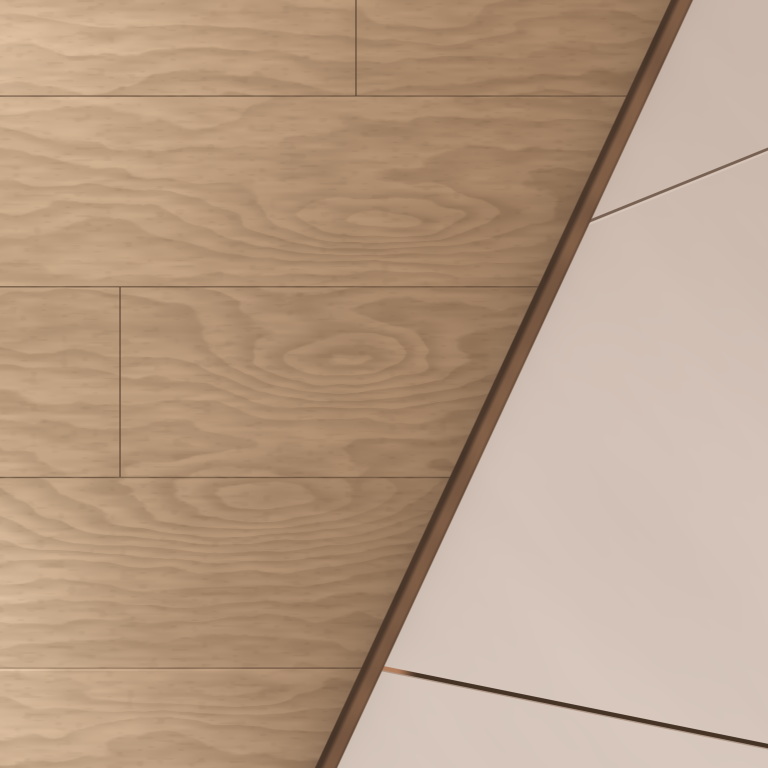
This texture is drawn by a Shadertoy shader. Its source:

```glsl
// Oak planks meet pale stone tiles along a slanted bronze trim strip.
// Plank grain is the contour lines of a noisy height field with soft bumps;
// trim, seams and grout are signed distances smoothed by the pixel size.

const float ROW_HEIGHT = 0.2483;
const float ROW_START = 0.1300;

float hash(vec2 p) {
    vec3 q = fract(p.xyx * 0.1031);
    q += dot(q, q.yzx + 33.33);
    return fract((q.x + q.y) * q.z);
}

float noise(vec2 p) {
    vec2 cell = floor(p), f = fract(p);
    f = f * f * (3.0 - 2.0 * f);
    return mix(mix(hash(cell), hash(cell + vec2(1, 0)), f.x),
               mix(hash(cell + vec2(0, 1)), hash(cell + vec2(1, 1)), f.x), f.y);
}

float fbm(vec2 p) {
    float sum = 0.0, gain = 0.5;
    for (int i = 0; i < 4; i++) {
        sum += gain * noise(p);
        p = p * 2.03 + 17.3;
        gain *= 0.5;
    }
    return sum;
}

// Coverage of a thin line at distance d with the given half width
float stroke(float d, float halfWidth, float px) {
    return 1.0 - smoothstep(halfWidth - px * 0.7, halfWidth + px * 0.7, abs(d));
}

// Signed distance to the infinite line through a and b, positive above it
float lineDistance(vec2 p, vec2 a, vec2 b) {
    vec2 dir = normalize(b - a);
    return dot(p - a, vec2(-dir.y, dir.x));
}

float bump(vec2 p, vec2 centre, vec2 radius) {
    vec2 q = (p - centre) / radius;
    return exp(-dot(q, q));
}

// Grain darkness around zero: growth rings, fine fibres and short pores
float woodGrain(vec2 p, float row) {
    vec2 seed = vec2(row * 13.7 + 40.0, row * 7.1 + 60.0);
    float height = p.y * 20.0 + 2.6 * fbm(p * vec2(3.5, 11.0) + seed);
    height += 0.35 * fbm(p * vec2(22.0, 50.0) + seed);
    height += 3.2 * bump(p, vec2(0.49, 0.705), vec2(0.17, 0.045));
    height += 2.8 * bump(p, vec2(0.46, 0.525), vec2(0.15, 0.050));
    height += 3.5 * bump(p, vec2(0.34, 0.345), vec2(0.22, 0.060));
    height += 1.8 * bump(p, vec2(0.22, 0.095), vec2(0.15, 0.030));
    float ring = fract(height * 1.5);
    float rings = smoothstep(0.15, 0.85, ring) * (1.0 - smoothstep(0.85, 1.0, ring));
    float fibres = noise(p * vec2(28.0, 190.0) + seed) - 0.5;
    float pores = smoothstep(0.65, 0.95, noise(p * vec2(75.0, 260.0) + seed));
    float patches = fbm(p * vec2(4.0, 22.0) + seed) - 0.47;
    float strength = 0.55 + 0.75 * noise(p * vec2(4.0, 9.0) + seed);
    return (rings - 0.38) * 0.075 * strength + fibres * 0.065 + pores * 0.035 + patches * 0.10;
}

vec3 woodColor(vec2 p, float trimDistance, float px) {
    float rowPos = (p.y - ROW_START) / ROW_HEIGHT;
    float row = floor(rowPos);

    // Light falls off from the left towards the trim
    float across = p.x - 0.22 * p.y;
    vec3 color = mix(vec3(0.755, 0.635, 0.510), vec3(0.625, 0.495, 0.380),
                     smoothstep(-0.18, 0.58, across));
    float glow = bump(p, vec2(-0.04, 0.20), vec2(0.16, 0.17))
               + bump(p, vec2(-0.04, 0.93), vec2(0.20, 0.13))
               + 0.6 * bump(p, vec2(0.12, 0.0), vec2(0.28, 0.13));
    color += glow * vec3(0.085, 0.090, 0.095);
    color *= 0.985 + 0.03 * hash(vec2(row + 9.0, 3.0));
    color *= 1.0 - woodGrain(p, row) * vec3(0.9, 1.05, 1.2);

    // Seams between rows, and the butt joints of alternate rows
    float seamDistance = (fract(rowPos + 0.5) - 0.5) * ROW_HEIGHT;
    float seam = stroke(seamDistance, 0.0009, px) * (0.7 + 0.3 * noise(p * vec2(90.0, 3.0)));
    float lit = step(rowPos, 0.5) * (1.0 - smoothstep(0.05, 0.42, p.x));
    color = mix(color, vec3(0.37, 0.28, 0.21), seam * mix(0.8, 0.35, lit));
    color += 0.07 * lit * stroke(seamDistance + 0.0025, 0.0010, px);
    float jointX = row > 2.0 ? 0.4635 : 0.1563;
    float hasJoint = step(0.5, mod(row, 2.0)) * step(0.5, row);
    color = mix(color, vec3(0.35, 0.26, 0.20), 0.75 * hasJoint * stroke(p.x - jointX, 0.0010, px));

    // Contact shade beside the trim
    return color * (1.0 - 0.13 * exp((trimDistance + 0.026) / 0.035));
}

vec3 tileColor(vec2 p, float trimDistance, float px) {
    vec3 color = mix(vec3(0.835, 0.773, 0.732), vec3(0.797, 0.722, 0.677),
                     smoothstep(0.05, 1.0, p.y));
    vec2 veinPos = vec2(p.x * 0.75 + p.y * 0.65, p.y * 0.75 - p.x * 0.65);
    color += 0.035 * (fbm(veinPos * vec2(11.0, 2.5) + 5.0) - 0.47);
    color *= 1.0 - 0.035 * exp(-trimDistance / 0.02);

    float upper = lineDistance(p, vec2(0.771, 0.7135), vec2(1.0, 0.806));
    color = mix(color, vec3(0.88, 0.81, 0.76), 0.5 * stroke(upper + 0.0035, 0.0012, px));
    color = mix(color, vec3(0.43, 0.34, 0.28), 0.9 * stroke(upper, 0.0018, px));

    float lower = lineDistance(p, vec2(0.499, 0.130), vec2(1.0, 0.0286));
    vec3 grout = mix(vec3(0.70, 0.49, 0.36), vec3(0.27, 0.20, 0.15),
                     smoothstep(0.515, 0.545, p.x));
    color = mix(color, vec3(0.62, 0.51, 0.44), 0.7 * stroke(lower + 0.0025, 0.0020, px));
    return mix(color, grout, stroke(lower, 0.0028, px));
}

vec3 trimColor(vec2 p, float trimDistance) {
    float face = smoothstep(-0.021, -0.013, trimDistance);
    vec3 color = mix(vec3(0.29, 0.215, 0.165), vec3(0.485, 0.355, 0.265), face);
    color *= 1.0 - 0.18 * smoothstep(-0.005, 0.0, trimDistance);
    return color * (0.94 + 0.12 * noise(p * vec2(35.0, 25.0)));
}

void mainImage(out vec4 fragColor, in vec2 fragCoord) {
    vec2 p = fragCoord / iResolution.xy;
    float px = 1.0 / iResolution.y;
    float trimDistance = -lineDistance(p, vec2(0.4388, 0.0), vec2(0.9023, 1.0));
    vec3 color = woodColor(p, trimDistance, px);
    color = mix(color, trimColor(p, trimDistance),
                smoothstep(-px, px, trimDistance + 0.026));
    color = mix(color, tileColor(p, trimDistance, px), smoothstep(-px, px, trimDistance));
    fragColor = vec4(color, 1.0);
}
```
